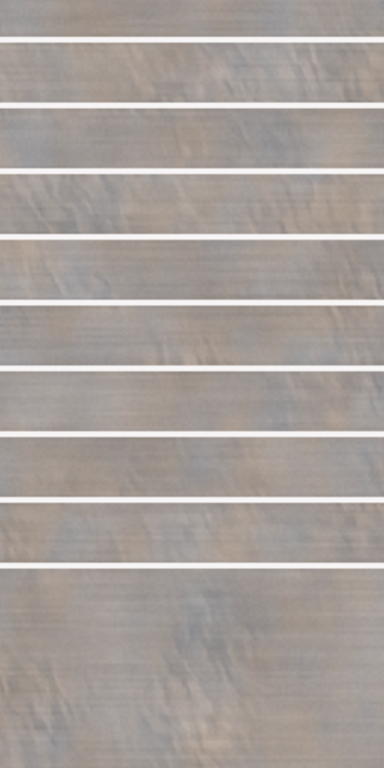
Give the GLSL for this texture, as a Shadertoy shader.

```glsl
// Weathered grey-brown planks separated by nine thin pale horizontal joints.
// Layered value noise gives cloudy stains, wavy fibres and fine streaks;
// each plank shifts the noise and tone by a hash of its index.

const float JOINT_COUNT = 9.0;
const float FIRST_JOINT = 0.2635;  // height of the lowest joint
const float JOINT_PITCH = 0.0856;
const float JOINT_HALF_WIDTH = 0.0038;

const vec3 BASE_COLOR = vec3(0.630, 0.600, 0.582);
const vec3 WARM_TINT = vec3(0.050, 0.008, -0.034);
const vec3 JOINT_COLOR = vec3(0.970, 0.962, 0.960);

float hash(vec2 p) {
    vec3 q = fract(vec3(p.xyx) * 0.1031);
    q += dot(q, q.yzx + 33.33);
    return fract((q.x + q.y) * q.z);
}

float noise(vec2 p) {
    vec2 cell = floor(p);
    vec2 f = fract(p);
    f = f * f * (3.0 - 2.0 * f);
    float low = mix(hash(cell), hash(cell + vec2(1, 0)), f.x);
    float high = mix(hash(cell + vec2(0, 1)), hash(cell + vec2(1, 1)), f.x);
    return mix(low, high, f.y);
}

// Fractal noise, centred on zero
float fbm(vec2 p) {
    float sum = 0.0;
    float gain = 0.5;
    for (int i = 0; i < 4; i++) {
        sum += gain * (noise(p) - 0.5);
        p = mat2(1.6, 1.2, -1.2, 1.6) * p + 17.3;
        gain *= 0.5;
    }
    return sum;
}

// Stained wood surface; seed separates one plank from the next
vec3 plankColor(vec2 p, float seed) {
    vec2 q = p + vec2(seed * 3.7, seed * 1.9);

    // Broad clouds of light, dark and warm stain
    float cloud = fbm(q * vec2(11.0, 8.0));
    float stain = fbm(q * vec2(15.0, 12.0) + 41.0);

    // Short slanted fibres, present in patches
    vec2 bend = 0.025 * vec2(fbm(q * 24.0), fbm(q * 24.0 + 9.0));
    vec2 r = q + bend;
    float fibre = noise(vec2(r.x * 130.0 + r.y * 50.0, r.y * 42.0)) - 0.5;
    float patches = smoothstep(-0.15, 0.2, fbm(q * 9.0 + 73.0));

    // Long horizontal streaks and fine grit
    float streak = noise(vec2(q.x * 9.0, q.y * 210.0)) - 0.5;
    float grit = noise(q * 260.0) - 0.5;

    float tone = 0.13 * cloud + 0.085 * fibre * patches
               + 0.035 * streak + 0.022 * grit
               + 0.022 * (hash(vec2(seed, 5.0)) - 0.5);
    float warmth = 2.0 * stain + 0.45 * fibre * patches;
    return BASE_COLOR + tone + WARM_TINT * warmth;
}

// Distance from height y to the nearest joint
float jointDistance(float y) {
    float index = clamp(round((y - FIRST_JOINT) / JOINT_PITCH),
                        0.0, JOINT_COUNT - 1.0);
    return abs(y - FIRST_JOINT - index * JOINT_PITCH);
}

void mainImage(out vec4 fragColor, in vec2 fragCoord) {
    vec2 p = fragCoord / iResolution.y;
    float pixel = 1.0 / iResolution.y;

    // The tall bottom panel is plank zero
    float plank = max(floor((p.y - FIRST_JOINT) / JOINT_PITCH) + 1.0, 0.0);
    vec3 color = plankColor(p, plank + 2.0);

    // Faint shade beside each joint, then the pale joint itself
    float d = jointDistance(p.y);
    color -= 0.025 * (1.0 - smoothstep(JOINT_HALF_WIDTH, 0.011, d));
    float soft = max(0.0018, pixel);
    float joint = 1.0 - smoothstep(JOINT_HALF_WIDTH - soft,
                                   JOINT_HALF_WIDTH + soft, d);
    color = mix(color, JOINT_COLOR, joint);

    fragColor = vec4(color, 1.0);
}
```
